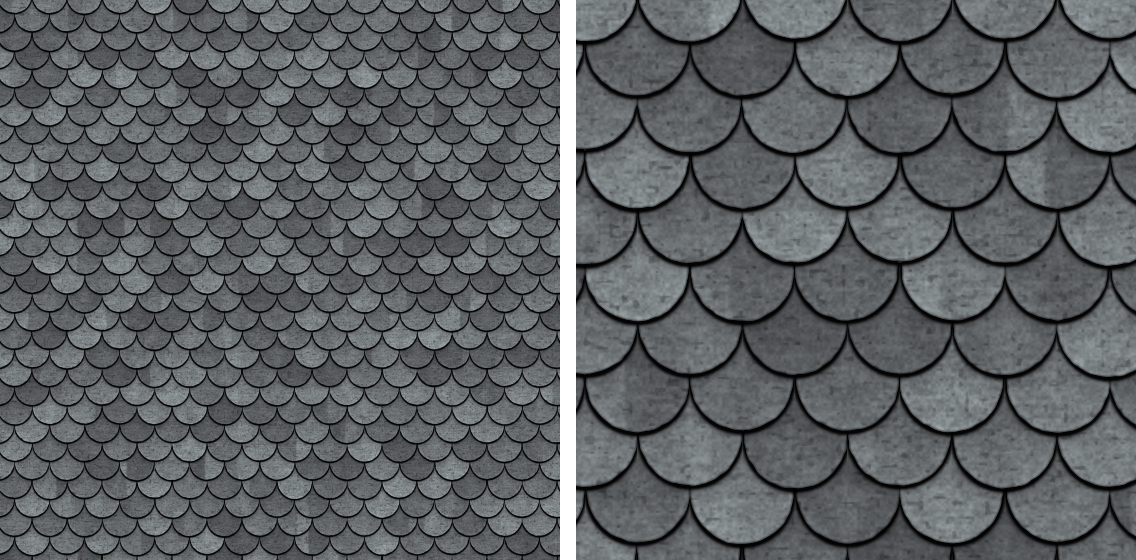
Left: the whole. Right: its middle third, enlarged.
Reproduce this texture procedurally as a WebGL 2 fragment shader.

```glsl
#version 300 es
precision highp float;
// Fish-scale slate roof: staggered rows of round-ended tiles, composited from
// the front row to the rows beneath, each casting a soft shadow downwards.
// Tone varies per tile, with vertical weathering bands, streaks and grain.

#define COLUMNS 16.0
#define ROWS 30.0
#define FIRST_CENTER 0.417
#define FIRST_BOTTOM 0.375
#define RADIUS 0.493
#define JITTER 0.022
#define LINE_WIDTH 0.026
#define SHADOW_WIDTH 0.11
#define TONE_DARK 0.355
#define TONE_LIGHT 0.565
#define GRAIN 0.17

uniform vec2 u_resolution;
out vec4 fragColor;

float hash(vec2 p) {
    vec3 a = fract(vec3(p.xyx) * vec3(0.1031, 0.1030, 0.0973));
    a += dot(a, a.yzx + 33.33);
    return fract((a.x + a.y) * a.z);
}

float noise(vec2 p) {
    vec2 i = floor(p), f = fract(p);
    f = f * f * (3.0 - 2.0 * f);
    return mix(mix(hash(i), hash(i + vec2(1, 0)), f.x),
               mix(hash(i + vec2(0, 1)), hash(i + vec2(1, 1)), f.x), f.y);
}

// Distance to a tile with straight sides and a half-round lower end (y down).
float tileDistance(vec2 q) {
    return length(vec2(q.x, max(q.y, 0.0))) - RADIUS;
}

// Brightness of the slate: tile tone, stained bands, streaks, pits and grain.
float slateTone(vec2 q, vec2 id) {
    float pick = hash(id + 7.0);
    float tone = mix(TONE_DARK, TONE_LIGHT, 0.1 + 0.8 * pick);
    tone = mix(tone, TONE_DARK, step(0.84, hash(id + 31.0)));

    // Some tiles carry a band of another tone with a soft vertical edge.
    float edge = mix(-0.3, 0.3, hash(id + 53.0));
    float side = hash(id + 71.0) < 0.5 ? -1.0 : 1.0;
    float wobble = 0.05 * (noise(vec2(q.y * 9.0, pick * 90.0)) - 0.5);
    float band = smoothstep(-0.03, 0.04, side * (q.x - edge + wobble));
    float stained = step(0.6, hash(id + 97.0));
    float bandTone = mix(TONE_DARK, TONE_LIGHT, hash(id + 113.0));
    tone = mix(tone, bandTone, 0.75 * band * stained);

    vec2 s = q + id * vec2(3.7, 5.3) + 40.0;
    float blotch = noise(s * 4.0) - 0.5;
    float streak = noise(s * vec2(6.0, 27.0)) - 0.5;
    float grain = noise(s * 23.0) + noise(s * 41.0 + 9.0) - 1.0;
    float pits = smoothstep(0.73, 0.94, noise(s * vec2(16.0, 21.0) + 17.0));
    return tone * (1.0 + 0.13 * blotch + 0.16 * streak + GRAIN * grain - 0.2 * pits);
}

void main() {
    vec2 uv = gl_FragCoord.xy / u_resolution;
    vec2 p = vec2(uv.x, 1.0 - uv.y) * COLUMNS;
    float rowStep = COLUMNS / ROWS;
    float pixel = COLUMNS / u_resolution.x;
    float firstRow = floor((p.y - FIRST_BOTTOM) / rowStep);

    float tone = 0.0, open = 1.0, light = 1.0;
    for (int i = 0; i < 3; i++) {
        // Nearest tile of this row, slightly displaced.
        float row = firstRow + float(i);
        float offset = FIRST_CENTER + 0.5 * mod(row, 2.0);
        vec2 id = vec2(floor(p.x - offset + 0.5), row);
        vec2 center = vec2(id.x + offset, FIRST_BOTTOM + row * rowStep - RADIUS);
        center += JITTER * (vec2(hash(id + 3.0), hash(id + 19.0)) - 0.5) * vec2(1.0, 2.0);
        vec2 q = p - center;

        // Slightly chipped outline.
        float d = tileDistance(q) + 0.014 * (noise(p * 13.0) - 0.5);
        float cover = smoothstep(0.5, -0.5, d / pixel);
        float rim = exp(-abs(d + 0.035) / 0.015);
        float slate = slateTone(q, id) * (1.0 + 0.06 * rim);
        slate *= mix(0.55, 1.0, smoothstep(0.0, 0.022, -d));
        tone += open * cover * slate * light;
        open *= 1.0 - cover;

        // Dark contact line and broad shadow on the tiles beneath.
        float below = max(tileDistance(q - vec2(0.0, 0.022)), 0.0);
        light *= 1.0 - 0.72 * exp(-pow(below / LINE_WIDTH, 2.0))
                     - 0.25 * exp(-below / SHADOW_WIDTH);
    }
    tone += open * 0.1;

    vec3 tint = mix(vec3(0.97, 1.0, 1.03), vec3(0.947, 1.0, 1.018),
                    smoothstep(0.3, 0.56, tone));
    fragColor = vec4(clamp(tone * tint, 0.0, 1.0), 1.0);
}
```
